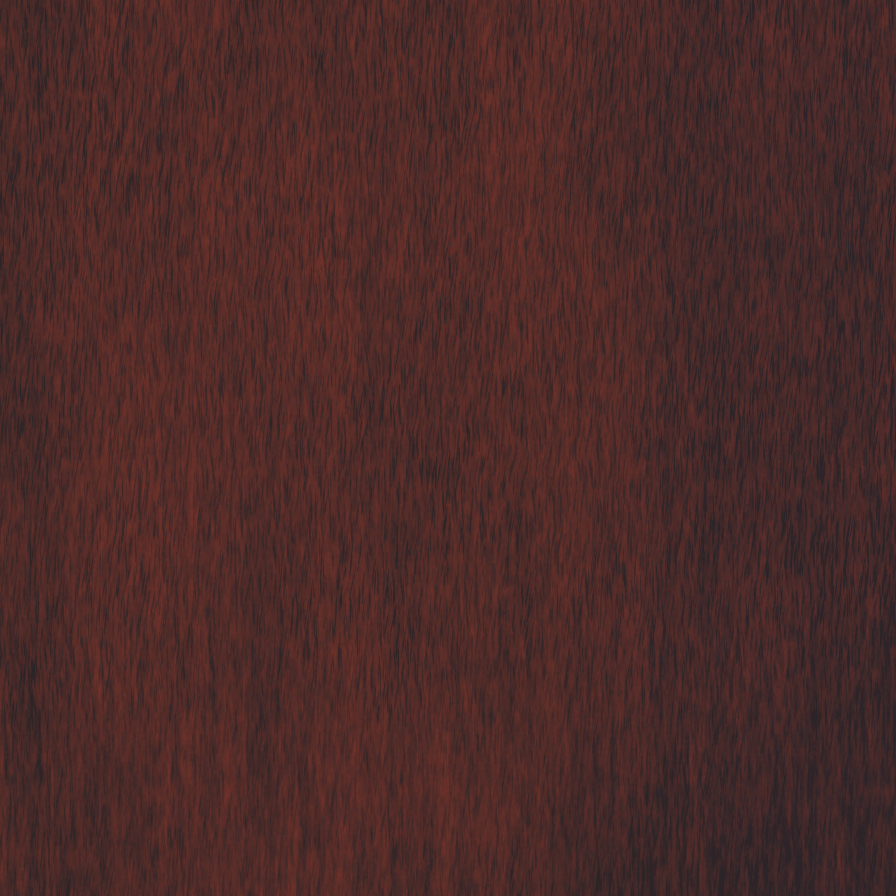
Write a Shadertoy shader that draws this texture.

```glsl
// Dark mahogany veneer: fine vertical fibres, short dark pores and broad shaded bands.

float hash(vec2 p) {
    vec3 q = fract(p.xyx * vec3(0.1031, 0.1030, 0.0973));
    q += dot(q, q.yzx + 33.33);
    return fract((q.x + q.y) * q.z);
}

float noise(vec2 p) {
    vec2 cell = floor(p), f = fract(p);
    f = f * f * (3.0 - 2.0 * f);
    return mix(mix(hash(cell), hash(cell + vec2(1, 0)), f.x),
               mix(hash(cell + vec2(0, 1)), hash(cell + vec2(1, 1)), f.x), f.y);
}

float fbm(vec2 p) {
    float sum = 0.0, amp = 0.5;
    for (int i = 0; i < 4; i++) {
        sum += amp * noise(p);
        p = p * 2.03 + 17.3;
        amp *= 0.5;
    }
    return sum / 0.9375;
}

// Tapered, slightly leaning dashes, one per jittered grid cell
float pores(vec2 p, vec2 cells, float seed, float pixel) {
    vec2 grid = p * cells;
    float ink = 0.0;
    for (int j = -1; j <= 1; j++) {
        for (int i = -1; i <= 1; i++) {
            vec2 cell = floor(grid) + vec2(i, j);
            vec2 jitter = vec2(hash(cell + seed), hash(cell + seed + 71.7));
            float kind = hash(cell + seed + 143.1);
            vec2 d = (grid - cell - jitter) / cells;
            d.x -= d.y * (0.24 * hash(cell + seed + 29.3) - 0.07);
            float taper = 1.0 - abs(d.y) * cells.y / mix(0.25, 0.8, kind);
            float width = mix(0.0006, 0.0014, jitter.y) * sqrt(max(taper, 0.0));
            float dash = 1.0 - smoothstep(width - 0.5 * pixel, width + 0.5 * pixel, abs(d.x));
            ink = max(ink, dash * smoothstep(0.0, 0.3, taper) * mix(0.5, 1.0, kind));
        }
    }
    return ink;
}

void mainImage(out vec4 fragColor, in vec2 fragCoord) {
    float pixel = 1.0 / iResolution.y;
    vec2 uv = fragCoord * pixel;

    // Fibres wander sideways, and run straighter near the bottom
    float wild = smoothstep(0.18, 0.36, uv.y + 0.06 * noise(uv * 7.0));
    vec2 p = uv;
    p.x += mix(0.003, 0.012, wild) * (noise(uv * vec2(6.0, 4.0)) - 0.5);
    p.x += 0.003 * wild * noise(uv * vec2(34.0, 24.0) + 9.0);

    // Broad shading: warm middle, dark right side and lower right corner
    float edge = uv.x + 0.14 * (fbm(uv * vec2(5.0, 2.0) + 4.0) - 0.5);
    float tone = 0.86 - 0.30 * smoothstep(0.58, 0.76, edge);
    tone -= 0.16 * (1.0 - smoothstep(0.0, 0.2, edge));
    tone -= 0.18 * smoothstep(0.6, 0.9, edge) * (1.0 - smoothstep(0.1, 0.4, uv.y));
    tone -= 0.12 * (1.0 - smoothstep(0.0, 0.35, uv.y));
    tone += 0.36 * (fbm(p * vec2(7.0, 4.0) + 21.0) - 0.5);
    tone += 0.40 * (fbm(p * vec2(24.0, 3.0) + 40.0) - 0.5);

    // Fine fibres, with long streaks where the grain is straight
    float fibre = noise(p * vec2(270.0, 44.0)) + noise(p * vec2(430.0, 85.0) + 60.0) - 1.0;
    float streak = noise(p * vec2(240.0, 8.0)) + noise(p * vec2(110.0, 4.0) + 30.0) - 1.0;
    tone += 0.46 * fibre + mix(0.32, 0.12, wild) * streak;

    // Dark pores in patches of varying density
    float dark = max(pores(p, vec2(150.0, 44.0), 3.0, pixel),
                     pores(p + 0.37, vec2(125.0, 33.0), 211.0, pixel));
    float density = mix(0.65, 1.0, wild) * mix(0.65, 1.3, fbm(p * vec2(14.0, 9.0) + 80.0));
    tone -= 0.66 * dark * density;

    // Faint speckle, then the stain colours from near black to russet
    tone += 0.26 * (noise(uv * vec2(500.0, 330.0)) - 0.5);
    tone = clamp(tone, -0.16, 1.4);
    vec3 color = mix(vec3(0.200, 0.147, 0.153), vec3(0.370, 0.180, 0.160), tone);
    color.b += 0.006 * smoothstep(0.6, 0.85, edge);
    fragColor = vec4(color, 1.0);
}
```
